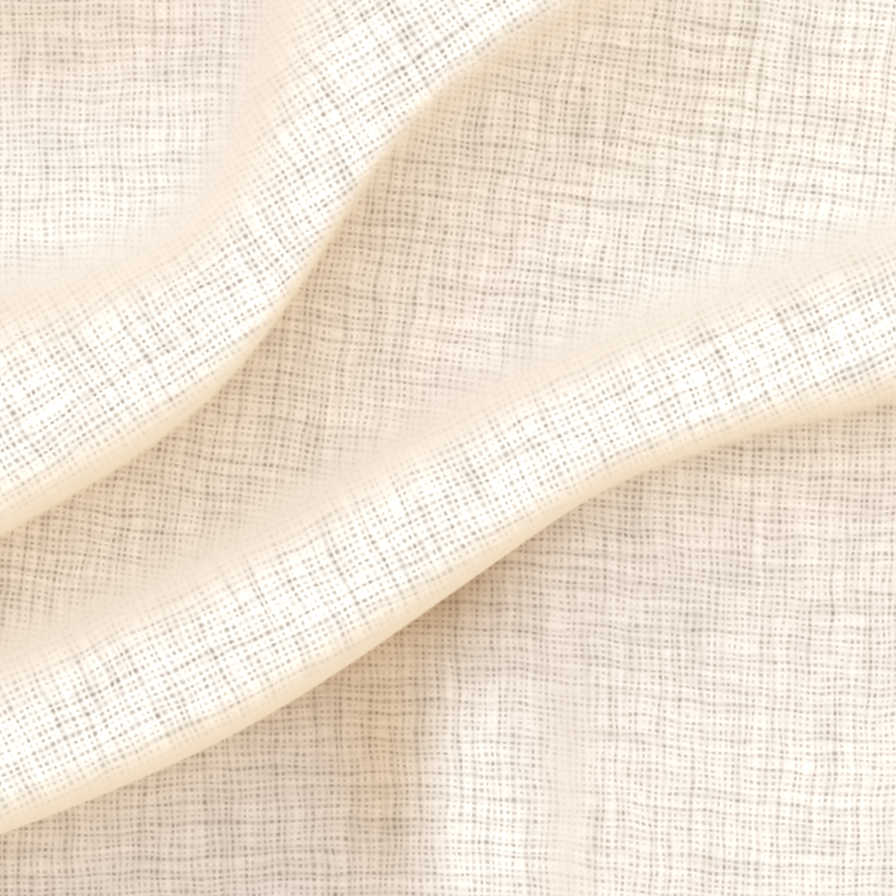
Write a WebGL 2 fragment shader that draws this texture.

```glsl
#version 300 es
precision highp float;
// Cream linen draped in two broad diagonal folds with a fine open weave.

uniform vec2 u_resolution;
out vec4 fragColor;

const float TAU = 6.2831853;
const vec3 IVORY = vec3(0.99, 0.967, 0.933);
const vec3 CREAM = vec3(0.955, 0.912, 0.867);
const vec3 PEACH = vec3(0.98, 0.92, 0.85);
const vec3 RIM   = vec3(0.94, 0.85, 0.725);
const vec3 SAND  = vec3(0.83, 0.725, 0.60);
const vec3 STONE = vec3(0.875, 0.82, 0.77);
const vec3 UMBER = vec3(0.67, 0.53, 0.39);

vec2 hashGradient(vec2 cell) {
    vec3 h = fract(cell.xyx * vec3(0.1031, 0.1030, 0.0973));
    h += dot(h, h.yzx + 33.33);
    float a = TAU * fract((h.x + h.y) * h.z);
    return vec2(cos(a), sin(a));
}

float gradientNoise(vec2 p) {
    vec2 i = floor(p), f = fract(p);
    vec2 w = f * f * f * (f * (f * 6.0 - 15.0) + 10.0);
    vec2 e = vec2(1.0, 0.0);
    float a = dot(hashGradient(i), f);
    float b = dot(hashGradient(i + e), f - e);
    float c = dot(hashGradient(i + e.yx), f - e.yx);
    float d = dot(hashGradient(i + 1.0), f - 1.0);
    return mix(mix(a, b, w.x), mix(c, d, w.x), w.y);
}

float bell(float x, float width) {
    return exp(-x * x / (width * width));
}

float pool(vec2 p, vec2 centre, vec2 radii) {
    vec2 q = (p - centre) / radii;
    return exp(-dot(q, q));
}

// Signed distance above a sloping line that climbs once around a centre.
float riseDistance(vec2 p, float base, float slope, float climb, float centre, float steep) {
    float s = tanh((p.x - centre) * steep);
    float height = base + slope * p.x + 0.5 * climb * (1.0 + s);
    float grade = slope + 0.5 * climb * steep * (1.0 - s * s);
    return (p.y - height) / sqrt(1.0 + grade * grade);
}

// Dark pinholes between wandering threads, with uneven yarn both ways.
float weave(vec2 p, float angle, float threads) {
    float c = cos(angle), s = sin(angle);
    vec2 q = mat2(c, -s, s, c) * p * threads;
    q += 0.6 * vec2(gradientNoise(q * 0.11), gradientNoise(q * 0.11 + 31.0));
    q += 0.38 * vec2(gradientNoise(q * vec2(0.7, 0.25) + 11.0), gradientNoise(q * vec2(0.25, 0.7) + 73.0));
    vec2 gap = 0.5 + 0.5 * cos(TAU * q);
    float warp = gradientNoise(q * vec2(0.85, 0.06));
    float weft = gradientNoise(q * vec2(0.06, 0.85) + 57.0);
    float holes = gap.x * gap.y * (1.0 + 1.7 * gradientNoise(q * 0.63));
    float lines = gap.x * (0.12 + 0.5 * warp) + gap.y * (0.12 + 0.5 * weft);
    return holes + lines + 0.4 * (warp + weft) - 0.33;
}

vec3 cloth(vec3 colour, vec2 p, float angle, float threads, float depth) {
    return colour * (1.0 - depth * weave(p, angle, threads) * vec3(0.9, 1.0, 1.1));
}

// Rolled fold: warm lower rim, bright crown, soft peach upper crease.
vec3 foldColour(float t) {
    vec3 c = mix(RIM, IVORY, smoothstep(-0.06, 0.32, t));
    return mix(c, PEACH, smoothstep(0.6, 1.1, t));
}

float foldDepth(float t) {
    return 0.165 * smoothstep(0.0, 0.3, t) * (1.0 - 0.8 * smoothstep(0.66, 1.05, t));
}

void main() {
    vec2 p = gl_FragCoord.xy / u_resolution;
    float soft = 0.8 / u_resolution.y;

    // Fold boundaries
    vec2 bent = p + vec2(0.0, 0.02 * smoothstep(0.8, 1.0, p.x) - 0.012 * bell(p.x - 0.68, 0.1));
    float mainLow = riseDistance(bent, 0.065, 0.34, 0.17, 0.46, 4.2);
    float mainTop = riseDistance(p, 0.25, 0.345, 0.14, 0.38, 4.0);
    float leftLow = riseDistance(p, 0.40, 0.54, 0.24, 0.358, 8.2);
    float bend = 0.26 * pow(p.x / 0.325, 5.5);
    float grade = 0.28 + 5.5 * bend / max(p.x, 0.01);
    float leftTop = (p.y - 0.65 - 0.28 * p.x - bend) / sqrt(1.0 + grade * grade);
    float mainT = mainLow / max(mainLow - mainTop, 0.02);
    float leftT = leftLow / max(leftLow - leftTop, 0.02);

    // Lower cloth: cast shadow and a small upright fold
    float below = max(-mainLow, 0.0);
    vec3 lower = mix(STONE, CREAM, smoothstep(0.38, 0.78, p.x + 0.25 * (0.2 - p.y)));
    lower = mix(lower, SAND, 0.7 * exp(-below / 0.06));
    lower = mix(lower, UMBER, 0.85 * exp(-below / 0.055) * bell(p.x - 0.47, 0.13));
    lower = mix(lower, SAND, 0.85 * pool(p, vec2(0.43, 0.19), vec2(0.055, 0.15)));
    float upright = bell(p.x - 0.54, 0.062) * (1.0 - smoothstep(0.1, 0.33, p.y));
    float crease = bell(p.x - 0.635, 0.025) * (1.0 - smoothstep(0.15, 0.32, p.y));
    lower = mix(lower, IVORY, 0.95 * upright);
    lower = mix(lower, PEACH, 0.5 * crease);
    lower = mix(lower, STONE, 0.4 * pool(p, vec2(0.72, 0.32), vec2(0.14, 0.09)));
    lower = mix(lower, IVORY, 0.6 * pool(p, vec2(0.95, 0.1), vec2(0.3, 0.2)));
    lower = cloth(lower, p, 0.03 * sin(5.0 * p.x), 134.0, 0.135 * (1.0 - 0.7 * crease));

    // Valley between the folds
    float gulf = max(-leftLow, 0.0);
    float shade = exp(-gulf / 0.12) * (1.0 - 0.6 * smoothstep(0.72, 1.0, p.y));
    vec3 valley = mix(CREAM, IVORY, smoothstep(0.45, 0.85, p.x));
    valley = mix(valley, SAND, 0.85 * shade);
    valley = mix(valley, SAND, 0.28 * pool(p, vec2(0.72, 0.93), vec2(0.18, 0.12)));
    valley = mix(valley, PEACH, 0.5 * pool(p, vec2(1.0, 0.89), vec2(0.15, 0.05)));
    valley = cloth(valley, p, -0.13, 134.0, 0.14 * smoothstep(-0.01, 0.07, mainTop));

    // Upper left cloth
    vec3 corner = mix(CREAM, IVORY, 0.9 * pool(p, vec2(0.1, 0.77), vec2(0.17, 0.13)));
    corner = mix(corner, SAND, 0.32 * pool(p, vec2(0.03, 0.98), vec2(0.2, 0.09)));
    corner = cloth(corner, p, 0.0, 134.0, 0.12 * smoothstep(0.0, 0.08, leftTop));

    // Layering from back to front
    vec3 leftFold = cloth(foldColour(leftT), p, 0.55, 126.0, foldDepth(leftT));
    leftFold = mix(leftFold, corner, smoothstep(-0.035, 0.08, leftTop));
    float leftSoft = soft + 0.003 + 0.05 * smoothstep(0.34, 0.6, p.x);
    vec3 colour = mix(valley, leftFold, smoothstep(-leftSoft, leftSoft, leftLow));
    vec3 mainFold = cloth(foldColour(mainT), p, 0.45, 126.0, foldDepth(mainT));
    colour = mix(mainFold, colour, smoothstep(-0.035, 0.055, mainTop));
    float mainSoft = soft + 0.001 + 0.008 * smoothstep(0.6, 1.0, p.x);
    colour = mix(lower, colour, smoothstep(-mainSoft, mainSoft, mainLow));

    fragColor = vec4(clamp(colour, 0.0, 1.0), 1.0);
}
```
